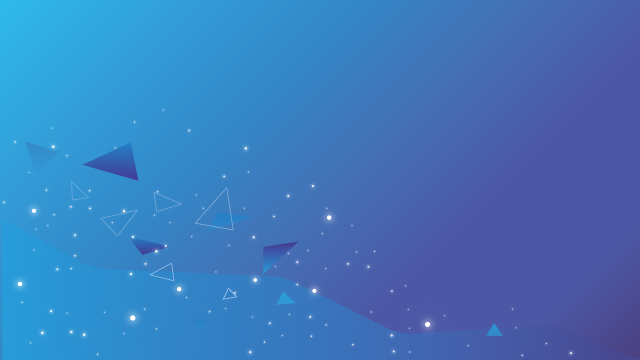
Give the GLSL for this background, as a WebGL 1 fragment shader.

```glsl
precision highp float;
// A diagonal cyan-to-violet gradient over a low translucent ridge, with
// gradient-filled and outlined triangles and a drift of glowing specks.
// Everything is laid out on a 16 x 9 canvas with the origin at lower left.
uniform vec2 u_resolution;

const vec2 CANVAS = vec2(16.0, 9.0);
const vec3 CYAN = vec3(0.18, 0.73, 0.92);
const vec3 SKY = vec3(0.20, 0.60, 0.835);
const vec3 BLUE = vec3(0.20, 0.53, 0.78);
const vec3 STEEL = vec3(0.26, 0.455, 0.72);
const vec3 VIOLET = vec3(0.30, 0.345, 0.65);
const vec3 DUSK = vec3(0.29, 0.25, 0.50);
const vec3 INDIGO = vec3(0.27, 0.20, 0.56);
const vec3 AZURE = vec3(0.13, 0.50, 0.78);
const vec3 AQUA = vec3(0.15, 0.62, 0.86);
const vec3 LINE_COLOR = vec3(0.72, 0.82, 0.95);
const float LINE_WIDTH = 0.018;
const float SPECK_CELL = 0.5;
const float SPECK_DENSITY = 0.42;
const float GLOW_STRENGTH = 0.32;

float pixel; // size of one pixel in canvas units

float ramp(float a, float b, float x) {
  return clamp((x - a) / (b - a), 0.0, 1.0);
}

float coverage(float d) {
  return clamp(0.5 - d / pixel, 0.0, 1.0);
}

vec2 hash2(vec2 p) {
  vec3 q = fract(p.xyx * vec3(0.1031, 0.1030, 0.0973));
  q += dot(q, q.yzx + 33.33);
  return fract((q.xx + q.yz) * q.zy);
}

// Diagonal backdrop
vec3 backdrop(vec2 p) {
  float t = (p.x + CANVAS.y - p.y) / (CANVAS.x + CANVAS.y);
  vec3 c = mix(CYAN, SKY, ramp(0.0, 0.22, t));
  c = mix(c, BLUE, ramp(0.22, 0.36, t));
  c = mix(c, STEEL, ramp(0.36, 0.50, t));
  c = mix(c, VIOLET, ramp(0.50, 0.69, t));
  return mix(c, DUSK, ramp(0.86, 1.0, t));
}

// Ridge along the bottom
float ridgeLine(float x) {
  return 3.54 - 1.25 * ramp(0.06, 2.3, x) - 0.21 * ramp(2.3, 7.1, x)
    - 1.44 * ramp(7.1, 10.0, x) + 0.24 * ramp(10.0, 13.8, x)
    - 0.88 * ramp(13.8, 16.0, x);
}

vec3 ridgeColor(float x) {
  vec3 c = mix(AQUA, vec3(0.18, 0.53, 0.79), ramp(0.0, 4.2, x));
  c = mix(c, vec3(0.22, 0.46, 0.74), ramp(4.2, 8.5, x));
  c = mix(c, vec3(0.27, 0.37, 0.67), ramp(8.5, 12.0, x));
  return mix(c, vec3(0.28, 0.28, 0.57), ramp(12.0, 15.5, x));
}

// Triangles
vec2 edgeDistance(vec2 p, vec2 a, vec2 b, float winding) {
  vec2 e = b - a, w = p - a;
  vec2 q = w - e * clamp(dot(w, e) / dot(e, e), 0.0, 1.0);
  return vec2(dot(q, q), winding * (w.x * e.y - w.y * e.x));
}

float triangle(vec2 p, vec2 a, vec2 b, vec2 c) {
  float s = sign((b.x - a.x) * (a.y - c.y) - (b.y - a.y) * (a.x - c.x));
  vec2 d = min(edgeDistance(p, a, b, s), edgeDistance(p, b, c, s));
  d = min(d, edgeDistance(p, c, a, s));
  return -sqrt(d.x) * sign(d.y);
}

void shard(inout vec3 col, vec2 p, vec2 a, vec2 b, vec2 c, vec3 top, vec3 base) {
  float low = min(a.y, min(b.y, c.y)), high = max(a.y, max(b.y, c.y));
  vec3 fill = mix(base, top, ramp(low, high, p.y));
  col = mix(col, fill, 0.92 * coverage(triangle(p, a, b, c)));
}

void outline(inout vec3 col, vec2 p, vec2 a, vec2 b, vec2 c, float alpha) {
  float d = abs(triangle(p, a, b, c)) - 0.5 * LINE_WIDTH;
  col = mix(col, LINE_COLOR, alpha * coverage(d));
}

// Glowing dots
void glow(inout vec3 col, vec2 p, vec2 center, float radius, float alpha) {
  float d = length(p - center);
  float halo = GLOW_STRENGTH * exp(-d * d / (radius * radius * 5.0));
  col = mix(col, vec3(1.0), alpha * max(halo, coverage(d - radius)));
}

void specks(inout vec3 col, vec2 p) {
  vec2 home = floor(p / SPECK_CELL);
  for (int j = -1; j <= 1; j++) {
    for (int i = -1; i <= 1; i++) {
      vec2 cell = home + vec2(float(i), float(j));
      vec2 center = (cell + 0.1 + 0.8 * hash2(cell + 7.0)) * SPECK_CELL;
      vec2 rnd = hash2(cell + 61.0);
      float ceiling = 6.5 - 0.63 * max(center.x - 5.5, 0.0);
      float density = SPECK_DENSITY * ramp(-0.1, 1.6, ceiling - center.y);
      float size = mix(0.014, 0.034, rnd.y * rnd.y * rnd.y);
      glow(col, p, center, size, step(rnd.x, density) * (0.65 + 0.3 * rnd.y));
    }
  }
}

void main() {
  vec2 p = gl_FragCoord.xy / u_resolution * CANVAS;
  pixel = CANVAS.y / u_resolution.y;
  vec3 col = backdrop(p);

  float crest = 0.5 * (ridgeLine(p.x - 0.2) + ridgeLine(p.x + 0.2));
  col = mix(col, ridgeColor(p.x), 0.9 * coverage(p.y - crest) * coverage(0.06 - p.x));

  shard(col, p, vec2(0.63, 5.46), vec2(1.48, 5.21), vec2(0.90, 4.63), BLUE, SKY);
  shard(col, p, vec2(3.27, 5.44), vec2(3.46, 4.48), vec2(2.06, 4.88), AZURE, INDIGO);
  shard(col, p, vec2(3.19, 3.10), vec2(4.25, 2.83), vec2(3.56, 2.63), AZURE, INDIGO);
  shard(col, p, vec2(6.58, 2.83), vec2(7.46, 2.96), vec2(6.58, 2.15), INDIGO, AQUA);
  shard(col, p, vec2(5.46, 3.69), vec2(6.29, 3.58), vec2(5.13, 3.19), AZURE, BLUE);
  shard(col, p, vec2(7.08, 1.71), vec2(7.40, 1.42), vec2(6.90, 1.38), AQUA, SKY);
  shard(col, p, vec2(5.00, 1.08), vec2(5.21, 0.77), vec2(4.77, 0.75), AZURE, BLUE);
  shard(col, p, vec2(12.35, 0.92), vec2(12.58, 0.60), vec2(12.15, 0.60), AQUA, BLUE);

  outline(col, p, vec2(1.79, 4.46), vec2(2.21, 4.06), vec2(1.81, 4.00), 0.45);
  outline(col, p, vec2(2.52, 3.54), vec2(3.44, 3.75), vec2(2.94, 3.10), 0.5);
  outline(col, p, vec2(3.85, 4.19), vec2(4.54, 3.90), vec2(3.92, 3.71), 0.5);
  outline(col, p, vec2(5.67, 4.31), vec2(5.83, 3.25), vec2(4.88, 3.42), 0.6);
  outline(col, p, vec2(4.29, 2.42), vec2(4.35, 1.98), vec2(3.75, 2.13), 0.8);
  outline(col, p, vec2(5.71, 1.79), vec2(5.92, 1.58), vec2(5.58, 1.52), 0.9);

  specks(col, p);
  glow(col, p, vec2(0.85, 3.73), 0.055, 1.0);
  glow(col, p, vec2(0.50, 1.90), 0.058, 1.0);
  glow(col, p, vec2(3.32, 1.05), 0.068, 1.0);
  glow(col, p, vec2(4.48, 1.77), 0.057, 1.0);
  glow(col, p, vec2(8.23, 3.56), 0.057, 1.0);
  glow(col, p, vec2(10.69, 0.89), 0.065, 1.0);
  glow(col, p, vec2(7.86, 1.73), 0.054, 1.0);
  glow(col, p, vec2(6.38, 2.00), 0.047, 1.0);

  gl_FragColor = vec4(col, 1.0);
}
```
